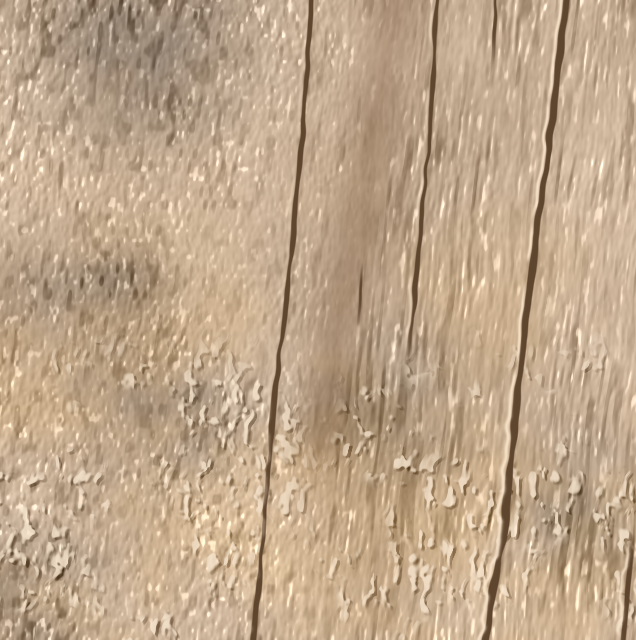
Write a WebGL 1 fragment shader that draws this texture.

```glsl
precision highp float;
uniform vec2 u_resolution;

float hash(vec2 p) {
  vec3 q = fract(vec3(p.xyx) * 0.1031);
  q += dot(q, q.yzx + 33.33);
  return fract((q.x + q.y) * q.z);
}

float noise(vec2 p) {
  vec2 i = floor(p), f = fract(p);
  f = f * f * (3.0 - 2.0 * f);
  return mix(mix(hash(i), hash(i + vec2(1, 0)), f.x),
             mix(hash(i + vec2(0, 1)), hash(i + vec2(1, 1)), f.x), f.y);
}

float fbm(vec2 p) {
  float sum = 0.0, amp = 0.53;
  for (int i = 0; i < 4; i++) {
    sum += amp * noise(p);
    p = mat2(1.6, 1.2, -1.2, 1.6) * p + 7.3;
    amp *= 0.5;
  }
  return sum;
}

// Bell curve, 1 at zero
float bell(float x) { return exp(-x * x); }

// Soft round stain, 1 at its centre
float stain(vec2 p, vec2 centre, vec2 size) {
  vec2 d = (p - centre) / size;
  return exp(-dot(d, d));
}

// Raised fibres: short on the left, long streaks on the right
float fibres(vec2 g) {
  float speckle = 0.6 * noise(g * vec2(150, 72)) + 0.4 * noise(g * vec2(240, 125) + 9.0);
  float streak = 0.65 * noise(g * vec2(185, 27) + 3.0) + 0.35 * noise(g * vec2(240, 75) + 5.0);
  return mix(speckle, streak, 0.15 + 0.65 * smoothstep(0.3, 0.65, g.x));
}

// Small bent dabs of peeling wood
float flakes(vec2 g) {
  vec2 q = g + 0.011 * vec2(noise(g * 48.0), noise(g * 48.0 + 19.0));
  float dabs = 0.62 * noise(q * vec2(105, 46)) + 0.38 * noise(q * vec2(190, 110) + 17.0);
  return smoothstep(0.58, 0.76, dabs);
}

// Leaning split with a broken, lit left edge
void crack(inout vec3 wood, vec2 p, float foot, float slope, float halfWidth,
           float low, float high, float rim) {
  float seed = foot * 70.0;
  float bend = 0.010 * (noise(vec2(p.y * 5.0, seed)) - 0.5)
             + 0.004 * (noise(vec2(p.y * 38.0, seed)) - 0.5);
  float d = p.x - foot - slope * p.y - bend;
  float ends = smoothstep(low, low + 0.07, p.y) * (1.0 - smoothstep(high - 0.05, high, p.y));
  float w = halfWidth * (0.5 + 0.75 * noise(vec2(p.y * 24.0, seed + 4.0)));
  float peeling = 1.0 - smoothstep(0.33, 0.43, p.y);
  float ragged = (0.002 + 0.009 * peeling) * (noise(vec2(p.y * 60.0, seed + 8.0)) - 0.45 * peeling);
  float lit = bell((d + w + 0.0022 + ragged) / (0.0026 + 0.001 * peeling));
  lit *= smoothstep(0.15, 0.45, noise(vec2(p.y * 26.0, seed + 2.0)) + 0.1 * peeling);
  float gap = 1.0 - smoothstep(w - 0.0014, w + 0.0014, abs(d));
  wood -= 0.08 * ends * exp(-abs(d) / 0.007);
  wood = mix(wood, vec3(0.37, 0.27, 0.18), gap * ends);
  wood = mix(wood, vec3(0.98, 0.90, 0.80), lit * rim * ends);
}

void main() {
  vec2 p = gl_FragCoord.xy / u_resolution.y;
  vec2 g = vec2(p.x - 0.1 * p.y, p.y);
  g.x += 0.008 * (noise(p * vec2(14, 9)) - 0.5);

  // Weathered areas, and the smooth brown band down the middle
  float cloud = fbm(p * vec2(5, 4) + 3.0);
  float grey = 1.2 * stain(p, vec2(0.22, 0.93), vec2(0.17, 0.14))
             + stain(p, vec2(0.28, 0.34), vec2(0.12, 0.08))
             + stain(p, vec2(0.16, 0.56), vec2(0.10, 0.05))
             + stain(p, vec2(0.90, 0.19), vec2(0.09, 0.10))
             + 0.8 * stain(p, vec2(0.60, 0.36), vec2(0.14, 0.10))
             + 0.9 * stain(p, vec2(0.05, 0.07), vec2(0.10, 0.10));
  grey *= 0.3 + 1.3 * fbm(p * 15.0);
  float axis = 0.43 + 0.19 * p.y + 0.02 * (noise(vec2(p.y * 6.0, 2.0)) - 0.5);
  float band = bell((p.x - axis) / 0.042) * smoothstep(0.1, 0.4, p.y);
  float warm = smoothstep(0.4, 0.7, fbm(p * vec2(4, 5) + 21.0)) * (1.0 - smoothstep(0.3, 0.9, p.y));

  vec3 wood = vec3(0.783, 0.688, 0.588) + 0.2 * (cloud - 0.5);
  wood -= grey * vec3(0.14, 0.12, 0.095);
  wood -= band * vec3(0.09, 0.10, 0.10);
  wood += warm * vec3(0.04, 0.02, -0.02);

  // Grain lit from one side
  float rough = (1.0 - 0.75 * band) * (0.45 + 0.95 * noise(p * 11.0 + 4.0));
  float height = fibres(g);
  float relief = height - fibres(g + vec2(0.004, -0.003));
  float fleck = smoothstep(0.62, 0.82, height);
  wood += rough * (0.2 * relief + 0.18 * fleck);
  float pits = mix(noise(g * vec2(130, 50) + 31.0), noise(g * vec2(150, 17) + 31.0),
                   smoothstep(0.35, 0.6, p.x));
  wood -= (0.11 + 0.05 * min(grey, 1.0)) * rough * smoothstep(0.55, 0.85, pits);
  wood += 0.05 * (noise(g * vec2(260, 90)) - 0.5);

  // Peeling clusters, mostly in the lower half
  float zone = smoothstep(0.46, 0.62, fbm(p * 9.0 + 13.0) + 0.14 * min(grey, 1.0));
  zone *= (1.0 - smoothstep(0.38, 0.52, p.y)) * (1.0 - band);
  float peel = flakes(g);
  wood -= 0.22 * zone * flakes(g + vec2(-0.005, 0.004)) * (1.0 - peel);
  wood = mix(wood, vec3(0.97, 0.90, 0.81), 0.8 * zone * peel);

  // Splits along the grain
  crack(wood, p, 0.397, 0.092, 0.0042, -0.2, 1.2, 0.3);
  crack(wood, p, 0.598, 0.090, 0.0036, 0.43, 1.2, 0.6);
  crack(wood, p, 0.764, 0.122, 0.0062, -0.2, 1.2, 0.9);
  crack(wood, p, 0.977, 0.070, 0.0036, -0.2, 0.17, 0.85);
  crack(wood, p, 0.700, 0.078, 0.0024, 0.88, 1.2, 0.3);
  crack(wood, p, 0.521, 0.078, 0.0018, 0.47, 0.60, 0.2);

  gl_FragColor = vec4(clamp(wood, 0.0, 1.0), 1.0);
}
```
